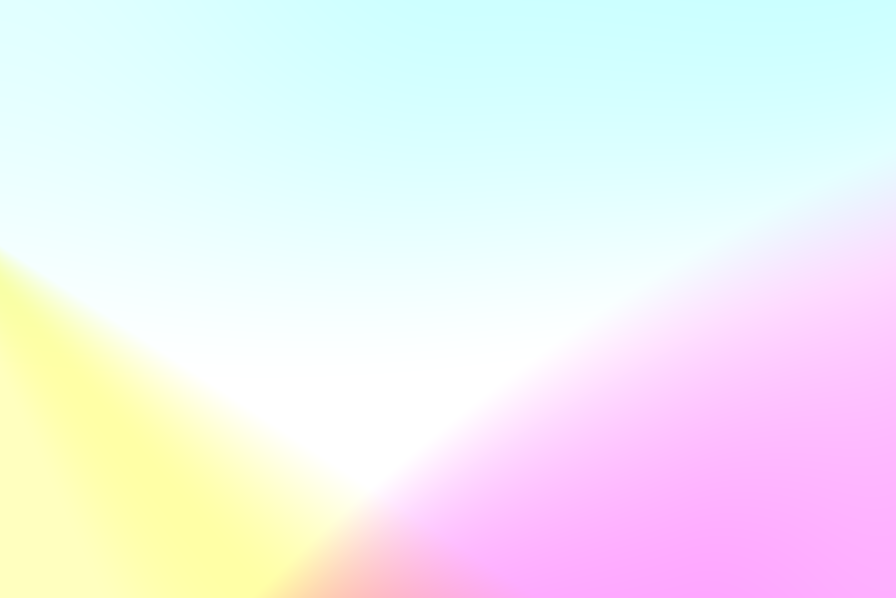
A Shadertoy shader for this background:

```glsl
// Soft pastel backdrop: cyan sky, yellow wedge and magenta slope washed over white.

// Light each wash absorbs at full strength
const vec3 CYAN_INK    = vec3(1.0, 0.0, 0.0);
const vec3 YELLOW_INK  = vec3(0.0, 0.0, 1.0);
const vec3 MAGENTA_INK = vec3(0.015, 1.0, 0.0);

// Strengths, left to right where they vary
const vec2  CYAN_STRENGTH    = vec2(0.135, 0.225);
const vec2  MAGENTA_STRENGTH = vec2(0.40, 0.34);
const float YELLOW_STRENGTH  = 0.35;
const float YELLOW_FADE      = 0.10;

// Fade lengths in canvas heights, left to right
const vec2 CYAN_REACH    = vec2(0.38, 0.28);
const vec2 MAGENTA_REACH = vec2(0.17, 0.33);

// Yellow fan: apex, then slopes of its outer edge and its ridge
const vec2  FAN_APEX  = vec2(-0.137, 0.68);
const float FAN_EDGE  = 0.655;
const float FAN_RIDGE = 1.2;

// Rises smoothly from 0 at the edge towards 1 deep inside
float softRamp(float depth, float reach, float power) {
    return 1.0 - exp(-pow(max(depth, 0.0) / reach, power));
}

// Sky wash above a shallow bowl
float cyanWash(vec2 p) {
    float dx = p.x - 0.4;
    float bowl = 0.35 + 0.15 * dx * dx;
    float reach = mix(CYAN_REACH.x, CYAN_REACH.y, smoothstep(0.75, 1.5, p.x));
    float strength = mix(CYAN_STRENGTH.x, CYAN_STRENGTH.y, smoothstep(0.0, 0.8, p.x));
    return strength * softRamp(p.y - bowl, reach, 1.5);
}

// Slope wash below a rising curve
float magentaWash(vec2 p) {
    float dx = p.x - 0.977;
    float slope = 0.463 + 0.69 * dx - 0.249 * dx * dx;
    float reach = mix(MAGENTA_REACH.x, MAGENTA_REACH.y, smoothstep(0.5, 1.3, p.x));
    float strength = mix(MAGENTA_STRENGTH.x, MAGENTA_STRENGTH.y, smoothstep(1.15, 1.5, p.x));
    return strength * softRamp(slope - p.y, reach, 1.2);
}

// Fan wash: brightens to a ridge, then pales towards the corner
float yellowWash(vec2 p) {
    float steepness = (FAN_APEX.y - p.y) / (p.x - FAN_APEX.x);
    float across = (steepness - FAN_EDGE) / (FAN_RIDGE - FAN_EDGE);
    float rest = 1.0 - clamp(across, 0.0, 1.0);
    return YELLOW_STRENGTH * (1.0 - rest * rest)
         - YELLOW_FADE * smoothstep(1.0, 3.0, across);
}

void mainImage(out vec4 fragColor, in vec2 fragCoord) {
    vec2 p = fragCoord / iResolution.y;

    // Subtract each wash from white
    vec3 color = vec3(1.0)
               - CYAN_INK * cyanWash(p)
               - YELLOW_INK * yellowWash(p)
               - MAGENTA_INK * magentaWash(p);
    fragColor = vec4(clamp(color, 0.0, 1.0), 1.0);
}
```
